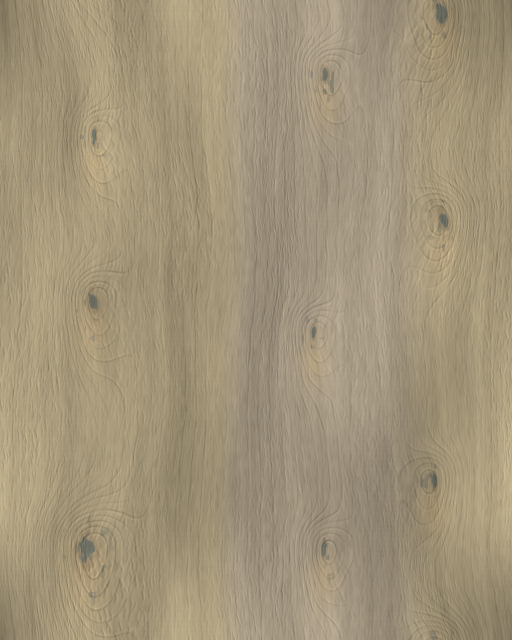
Write a WebGL 2 fragment shader that draws this texture.

```glsl
#version 300 es
precision highp float;
// Weathered oak boards: upright grain, closed oval rings around knots, fine pores.
uniform vec2 u_resolution;
out vec4 fragColor;

const float TAU = 6.2831853;
const vec3 TAN_WOOD = vec3(0.640, 0.586, 0.468);
const vec3 GREY_WOOD = vec3(0.638, 0.588, 0.507);
const vec3 WARM_HEART = vec3(0.700, 0.615, 0.470);
const vec3 KNOT_BROWN = vec3(0.45, 0.38, 0.29);
const vec3 KNOT_SLATE = vec3(0.36, 0.39, 0.37);
const vec3 KNOT_COLUMNS = vec3(0.17, 0.61, 0.87);
const int KNOT_COUNT = 9;
const float RING_COUNT = 44.0;      // whole number, so rings wrap
const float RING_WIDTH = 0.0022;
const float RING_DEPTH = 0.13;
const vec2 PORE_GRID = vec2(164.0, 64.0);
const float PORE_DEPTH = 0.10;
const float SHADE_DEPTH = 0.32;
const float STREAK_DEPTH = 0.19;

vec3 hash3(vec2 p) {
  vec3 q = fract(vec3(p.xyx) * vec3(0.1031, 0.1030, 0.0973));
  q += dot(q, q.yxz + 33.33);
  return fract((q.xxy + q.yzz) * q.zyx);
}

// Value noise that repeats after "period" cells.
float noise(vec2 p, vec2 period) {
  vec2 cell = floor(p), f = fract(p);
  f = f * f * (3.0 - 2.0 * f);
  vec2 a = mod(cell, period), b = mod(cell + 1.0, period);
  return mix(mix(hash3(a).x, hash3(vec2(b.x, a.y)).x, f.x),
             mix(hash3(vec2(a.x, b.y)).x, hash3(b).x, f.x), f.y);
}

float wrapNoise(vec2 uv, vec2 repeats) {
  return noise(uv * repeats, repeats);
}

// Cellular dashes: positive in the dark groove, negative on its lit edge.
float pores(vec2 uv) {
  vec2 p = uv * PORE_GRID, cell = floor(p);
  float sum = 0.0;
  for (int j = -1; j <= 1; j++) {
    for (int i = -1; i <= 1; i++) {
      vec2 id = cell + vec2(i, j);
      vec3 h = hash3(mod(id, PORE_GRID) + 17.0);
      vec2 d = p - id - 0.2 - 0.6 * h.xy;
      d.x += 0.18 * sin(d.y * 4.0 + h.z * TAU);
      float taper = 1.0 - smoothstep(0.25, 0.75, abs(d.y));
      float groove = 1.0 - smoothstep(0.08, 0.36, abs(d.x));
      float edge = 1.0 - smoothstep(0.06, 0.36, abs(d.x - 0.42));
      sum += taper * h.z * (groove - 0.75 * edge);
    }
  }
  return sum;
}

void main() {
  vec2 uv = gl_FragCoord.xy / u_resolution;

  // Gentle waviness of the grain
  float bend = 0.009 * sin(TAU * (uv.y + 0.3 * sin(TAU * uv.x)))
             + 0.004 * sin(TAU * (3.0 * uv.y + 2.0 * uv.x))
             + 0.012 * (wrapNoise(uv, vec2(9.0, 7.0)) - 0.5);
  float wobble = 0.005 * (wrapNoise(uv, vec2(34.0, 40.0)) - 0.5);

  // Knots push the grain aside and leave a heart, a rim and a core
  float swell = 0.0, heart = 0.0, rim = 0.0, core = 0.0, halo = 0.0;
  float rough = wrapNoise(uv, vec2(110.0, 120.0)) - 0.5;
  for (int i = 0; i < KNOT_COUNT; i++) {
    int column = i % 3, row = i / 3;
    vec3 h = hash3(vec2(float(column) * 7.0 + 3.0, float(row) * 5.0 + 11.0));
    vec2 centre = vec2(KNOT_COLUMNS[column] + 0.05 * (h.x - 0.5),
                       (float(row) + 0.4 + 0.14 * float(column) + 0.6 * (h.y - 0.5)) / 3.0);
    vec2 d = uv - centre;
    d -= round(d);
    float size = mix(0.55, 1.25, h.z);
    float reach = mix(0.125, 0.062, smoothstep(-0.08, 0.06, d.y));
    vec2 e = d / (vec2(0.068, reach) * size);
    float bump = exp(-dot(e, e));
    swell += (h.x < 0.5 ? -0.2 : 0.2) * size * bump;
    halo += bump;
    vec2 below = (d + vec2(0.0, 0.045)) / (vec2(0.036, 0.055) * size);
    heart += exp(-dot(below, below));
    vec2 coreSize = vec2(mix(0.006, 0.02, h.z * h.y), 0.018) * size;
    float k = length(vec2(d.x + 0.5 * (h.y - 0.5) * d.y, d.y) / coreSize) + 0.6 * rough;
    core += 1.0 - smoothstep(0.7, 1.0, k);
    rim += exp(-k * k * 0.3) * (0.65 + 0.35 * sin(k * 7.0));
  }

  // Growth rings with a steady line width
  float ringField = RING_COUNT * (uv.x + bend + wobble + swell);
  float slope = length(vec2(dFdx(ringField), dFdy(ringField)) * u_resolution);
  float ringDistance = (fract(ringField) - 0.5) / max(slope, 14.0);
  float ringId = mod(floor(ringField), RING_COUNT);
  float strength = mix(0.2, 0.8, hash3(vec2(ringId, 5.0)).x) + 0.5 * min(halo, 1.0);
  float ring = 1.0 - smoothstep(0.0, RING_WIDTH, abs(ringDistance));
  float lit = 1.0 - smoothstep(0.0, RING_WIDTH, abs(ringDistance - 1.6 * RING_WIDTH));
  strength *= 0.35 + 0.9 * wrapNoise(uv, vec2(60.0, 80.0));

  // Tone: broad shade, streaks, pores, saw marks
  vec2 grain = vec2(uv.x + bend + 0.3 * wobble + 0.2 * swell, uv.y);
  float shade = 0.5 * wrapNoise(uv, vec2(5.0, 4.0)) + 0.5 * wrapNoise(grain, vec2(14.0, 5.0)) - 0.5;
  float streak = 0.35 * wrapNoise(grain, vec2(52.0, 4.0)) + 0.3 * wrapNoise(grain, vec2(130.0, 14.0))
               + 0.35 * wrapNoise(grain, vec2(290.0, 80.0)) - 0.5;
  float poreMask = mix(0.3, 1.15, wrapNoise(grain, vec2(11.0, 3.0)));
  float saw = sin(TAU * 128.0 * uv.y) * wrapNoise(uv, vec2(8.0, 12.0));
  float tone = 1.0 + SHADE_DEPTH * shade + STREAK_DEPTH * streak + 0.006 * saw
             - PORE_DEPTH * poreMask * pores(grain)
             - RING_DEPTH * strength * (ring - 0.45 * lit);

  // Colour: tan boards, a greyer middle board, then the knots
  float board = smoothstep(0.42, 0.48, uv.x + bend) * (1.0 - smoothstep(0.74, 0.86, uv.x));
  vec3 colour = mix(TAN_WOOD, GREY_WOOD, board);
  colour = mix(colour, WARM_HEART, 0.6 * min(heart, 1.0));
  colour = mix(colour, KNOT_BROWN, 0.5 * min(rim, 1.0));
  float fleck = smoothstep(0.78, 0.88, wrapNoise(uv, vec2(120.0, 70.0))) * smoothstep(0.5, 0.9, halo);
  colour = mix(colour, KNOT_SLATE, max(0.75 * min(core, 1.0), 0.4 * fleck));
  fragColor = vec4(clamp(colour * tone, 0.0, 1.0), 1.0);
}
```
